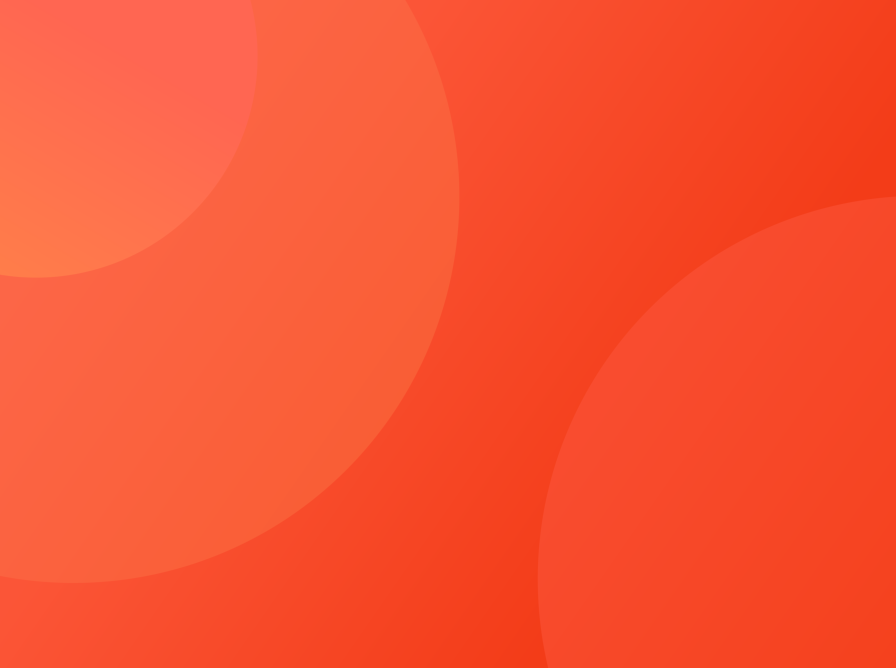
Write a Shadertoy shader that draws this background.

```glsl
// Linear blend between two colours along the segment start -> end
vec3 linearGradient(vec2 p, vec2 start, vec2 end, vec3 startColor, vec3 endColor) {
    vec2 axis = end - start;
    float t = clamp(dot(p - start, axis) / dot(axis, axis), 0.0, 1.0);
    return mix(startColor, endColor, t);
}

// Smooth-edged coverage of a disc
float discMask(vec2 p, vec2 center, float radius, float pixel) {
    float d = length(p - center) - radius;
    return 1.0 - smoothstep(-0.75 * pixel, 0.75 * pixel, d);
}

void mainImage(out vec4 fragColor, in vec2 fragCoord) {
    // Canvas height is one unit
    float pixel = 1.0 / iResolution.y;
    vec2 p = fragCoord * pixel;

    // Diagonal backdrop
    vec3 color = linearGradient(p, vec2(0.43, 0.70), vec2(1.0, 0.305),
                                vec3(0.985, 0.335, 0.215), vec3(0.953, 0.235, 0.095));

    // Lower right disc
    vec3 redDisc = linearGradient(p, vec2(0.886, 0.384), vec2(1.369, 0.048),
                                  vec3(0.975, 0.30, 0.185), vec3(0.96, 0.255, 0.115));
    color = mix(color, redDisc, discMask(p, vec2(1.379, 0.133), 0.574, pixel));

    // Large upper left disc
    vec3 coralDisc = linearGradient(p, vec2(0.205, 0.857), vec2(0.689, 0.521),
                                    vec3(0.99, 0.40, 0.28), vec3(0.977, 0.367, 0.208));
    color = mix(color, coralDisc, discMask(p, vec2(0.110, 0.705), 0.5777, pixel));

    // Small corner disc, orange below and pink above
    vec3 pinkDisc = linearGradient(p, vec2(0.0, 0.59), vec2(0.19, 0.92),
                                   vec3(1.0, 0.49, 0.29), vec3(1.0, 0.40, 0.32));
    color = mix(color, pinkDisc, discMask(p, vec2(0.054, 0.916), 0.3316, pixel));

    fragColor = vec4(color, 1.0);
}
```
